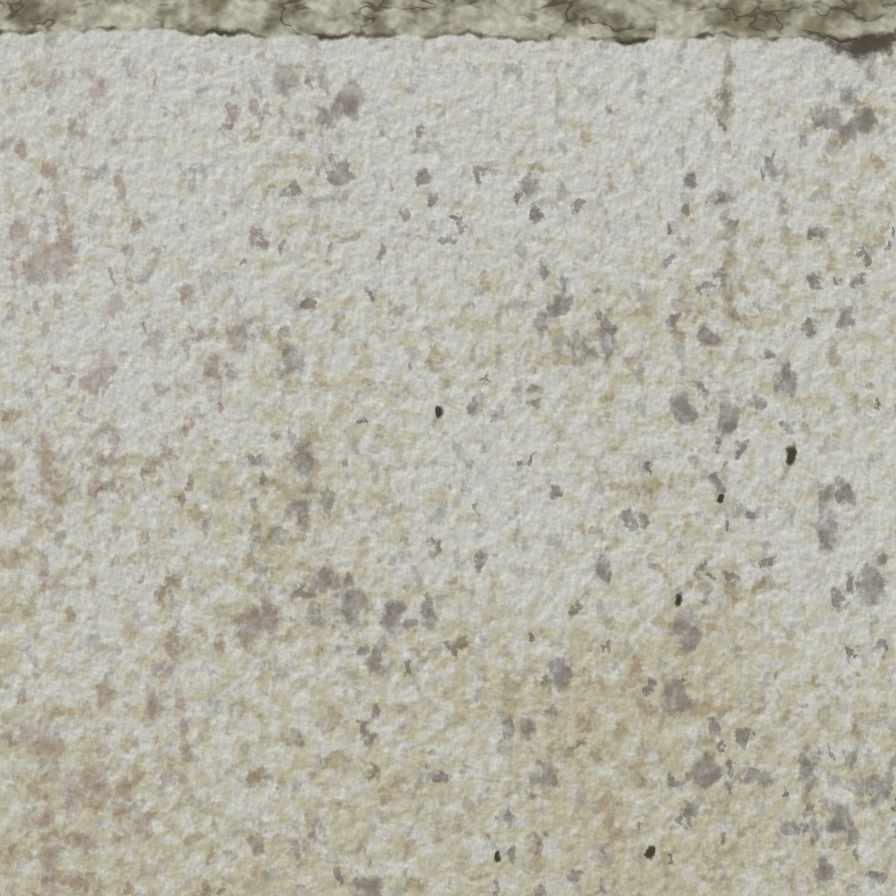
This texture is drawn by a three.js fragment shader. Its source:

```glsl
// Weathered pale plaster: grainy cream ground with clustered mauve-grey stains,
// ochre hollows and small dark pits, under a rough mortar ledge with a broken crack.
// Layers of gradient noise give the grain; jittered cells scatter the marks.

varying vec2 vUv;

vec2 hash2(vec2 p) {
  vec2 k = vec2(dot(p, vec2(127.1, 311.7)), dot(p, vec2(269.5, 183.3)));
  return fract(sin(k) * 43758.55);
}

float corner(vec2 cell, vec2 offset) {
  float angle = 6.2832 * hash2(cell).x;
  return dot(vec2(cos(angle), sin(angle)), offset);
}

float gradientNoise(vec2 p) {
  vec2 i = floor(p), f = fract(p);
  vec2 u = f * f * f * (f * (f * 6.0 - 15.0) + 10.0);
  vec2 e = vec2(1.0, 0.0);
  return mix(mix(corner(i, f), corner(i + e, f - e), u.x),
             mix(corner(i + e.yx, f - e.yx), corner(i + e.xx, f - e.xx), u.x), u.y);
}

// Octaves are turned so that the lattice does not show
float fbm(vec2 p) {
  float sum = 0.0, amplitude = 1.0;
  for (int i = 0; i < 4; i++) {
    sum += amplitude * gradientNoise(p);
    p = mat2(1.6, 1.2, -1.2, 1.6) * p + 17.3;
    amplitude *= 0.6;
  }
  return sum;
}

// Difference of height towards a light at the upper left
float relief(vec2 p, float scale, float reach) {
  return fbm(p * scale) - fbm((p + vec2(-0.6, 0.8) * reach) * scale);
}

float clusterAt(vec2 p) {
  return smoothstep(-0.05, 0.4, gradientNoise(p * vec2(7.0, 4.5) + 4.0));
}

// Coverage by jittered, slightly upright blobs; clumping gathers them in groups
float scatter(vec2 p, float cells, float share, float size, float clumping) {
  vec2 q = p * cells;
  float cover = 0.0;
  for (int j = -1; j <= 1; j++) {
    for (int i = -1; i <= 1; i++) {
      vec2 cell = floor(q) + vec2(float(i), float(j));
      vec2 center = cell + hash2(cell + cells);
      vec2 pick = hash2(cell + cells * 3.7 + 51.0);
      float chance = share * mix(1.0, 0.25 + 2.4 * clusterAt(center / cells), clumping);
      float radius = size * mix(0.45, 1.0, pick.x);
      float dist = length((q - center) * vec2(1.2, 0.8));
      cover = max(cover, step(pick.y, chance) * (1.0 - smoothstep(radius * 0.5, radius * 1.2, dist)));
    }
  }
  return cover;
}

vec3 plaster(vec2 p) {
  float broad = fbm(p * 3.5 + 8.0);
  float grain = fbm(p * 46.0);
  float fine = gradientNoise(p * 170.0 + 0.5 * grain);
  vec2 ragged = p + 0.011 * vec2(fbm(p * 48.0 + 3.0), fbm(p * 48.0 + 29.0));

  // Ground, warmer towards the bottom, with ochre and grey specks
  float warmth = grain * 0.7 + broad * 0.35 + (0.45 - p.y) * 0.6;
  vec3 color = mix(vec3(0.765, 0.765, 0.74), vec3(0.715, 0.69, 0.595), smoothstep(-0.25, 0.5, warmth));
  float ochre = smoothstep(0.25, 0.75, fbm(p * 36.0 + 13.0) + 0.3 * broad + 0.25 * (0.5 - p.y));
  color = mix(color, vec3(0.59, 0.53, 0.42), 0.6 * ochre);
  float grey = smoothstep(0.2, 0.65, fbm(p * vec2(44.0, 34.0) + 60.0));
  color = mix(color, vec3(0.6, 0.595, 0.57), 0.6 * grey);

  // Mauve-grey stains, pinker and fewer on the left
  float right = smoothstep(0.1, 0.5, p.x + 0.2 * broad);
  float blotch = smoothstep(0.5, 0.8, fbm(p * vec2(26.0, 19.0) + 90.0) + 0.45 * clusterAt(p) - 0.1);
  float stain = max(scatter(ragged, 21.0, 0.19, 0.42, 1.0),
                    scatter(ragged + 5.0, 38.0, 0.18, 0.38, 0.6));
  stain = max(stain, 0.85 * blotch) * mix(0.5, 0.85, right);
  stain *= (0.85 + 0.5 * grain + 0.3 * fine) * smoothstep(0.97, 0.88, p.y);
  color = mix(color, mix(vec3(0.54, 0.45, 0.4), vec3(0.48, 0.455, 0.435), right), clamp(stain, 0.0, 0.9));
  color = mix(color, vec3(0.5, 0.62, 0.53), 0.4 * scatter(ragged + 9.0, 18.0, 0.05, 0.13, 0.0) * (1.0 - right));

  // Worn upright groove
  float groove = smoothstep(0.011, 0.0, abs(ragged.x - 0.812 - 0.006 * gradientNoise(p * 9.0)));
  groove *= smoothstep(0.2, 0.6, p.y) * smoothstep(-0.2, 0.5, fbm(p * vec2(20.0, 14.0)));
  color = mix(color, vec3(0.53, 0.49, 0.42), 0.6 * groove);

  // Hollows shaded under their upper rims, and open pits
  float hollow = scatter(ragged, 13.0, 0.16, 0.24, 0.0);
  float rim = max(0.0, hollow - scatter(ragged + vec2(-0.002, 0.008), 13.0, 0.16, 0.24, 0.0));
  color = mix(color, vec3(0.41, 0.35, 0.25), 0.7 * rim * smoothstep(0.95, 0.35, p.y));
  color *= 1.0 + 0.13 * relief(p, 62.0, 0.004) + 0.06 * fine;
  float pit = scatter(mix(p, ragged, 0.4), 9.0, 0.16, 0.075, 0.0) * smoothstep(0.9, 0.6, p.y);
  return mix(color, vec3(0.2, 0.17, 0.12), 0.85 * pit);
}

vec3 mortar(vec2 p) {
  float lumps = fbm(p * vec2(15.0, 24.0) + 40.0);
  vec3 color = mix(vec3(0.47, 0.45, 0.37), vec3(0.69, 0.68, 0.61), smoothstep(-0.5, 0.3, lumps));
  color *= 1.0 + 0.22 * relief(p, 26.0, 0.009) + 0.12 * gradientNoise(p * 130.0);
  float seam = smoothstep(0.09, 0.0, abs(fbm(p * vec2(11.0, 17.0) + 71.0)));
  return mix(color, vec3(0.27, 0.25, 0.19), 0.6 * seam * smoothstep(0.3, -0.3, lumps));
}

void main() {
  vec2 p = vUv;
  float ledge = 0.96 + 0.01 * gradientNoise(vec2(p.x * 5.0, 2.5)) + 0.006 * fbm(vec2(p.x * 24.0, 7.5));
  float above = p.y - ledge + 0.003 * fbm(p * 60.0);
  vec3 color = mix(plaster(p), mortar(p), smoothstep(-0.003, 0.003, above));

  // Broken crack beneath the ledge, opening into a hole at the right
  float open = smoothstep(-0.35, 0.35, fbm(vec2(p.x * 13.0, 3.3)));
  float crack = open * (1.0 - smoothstep(0.0, 0.002 + 0.004 * open, abs(above)));
  vec2 toHole = (p - vec2(0.965, 0.95)) / vec2(0.042, 0.018);
  float hole = 1.0 - smoothstep(0.4, 1.1, length(toHole) + 0.6 * fbm(p * 30.0));
  color = mix(color, vec3(0.23, 0.2, 0.15), max(0.85 * crack, 0.8 * hole));

  gl_FragColor = vec4(color, 1.0);
}
```
